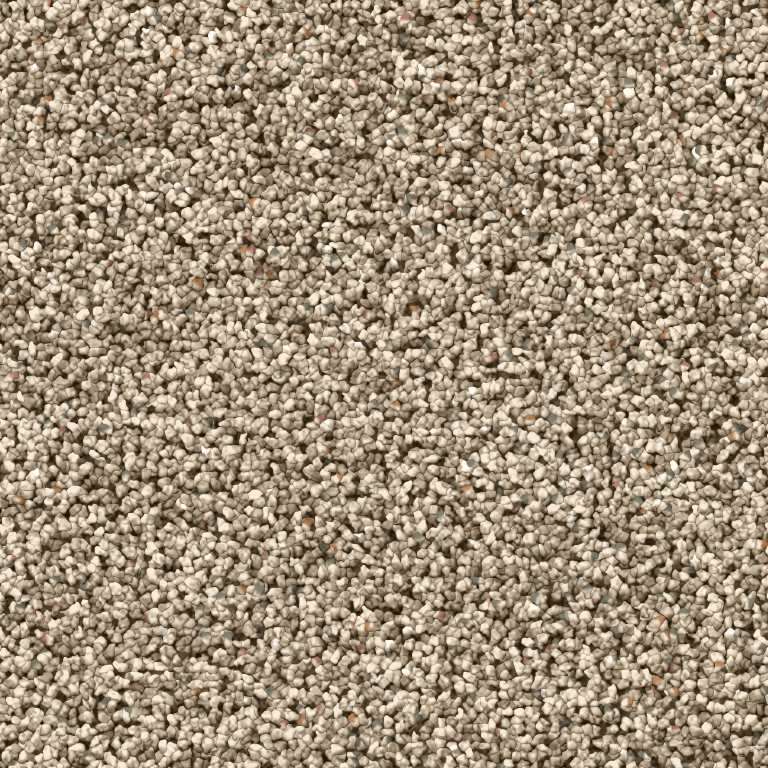
A Shadertoy shader for this texture:

```glsl
// Dense cut-pile carpet: small irregular beige tufts over dark gaps, with sparse coloured flecks.

const float TUFTS_ACROSS = 88.0;           // tuft cells along the canvas height
const float JITTER       = 0.9;
const vec2  TUFT_LENGTH  = vec2(0.64, 0.98); // half length range, in cells
const vec2  TUFT_WIDTH   = vec2(0.44, 0.66); // half width range, in cells
const vec2  LIGHT_DIR    = vec2(-0.45, 0.89);
const float LIGHT_GAIN   = 0.27;
const float LEVEL_GAIN   = 0.44;           // raised tufts are brighter
const float DOME_GAIN    = 0.50;           // tuft rims fall into shade
const float CREASE_GAIN  = 0.26;           // shade where two tufts meet
const float TUFT_BASE    = 0.13;
const float TUFT_VARIETY = 0.26;
const float FIBRE_GAIN   = 0.50;
const float MOTTLE_GAIN  = 0.05;
const float GAP_TONE     = 0.09;
const float WARP         = 0.46;
const int   SAMPLES      = 3;              // antialiasing grid per side

const vec3 SHADOW    = vec3(0.19, 0.145, 0.08);
const vec3 HIGHLIGHT = vec3(0.89, 0.84, 0.76);
const vec3 MID_WARMTH = vec3(0.0, -0.08, -0.18);
const vec3 RUST   = vec3(0.62, 0.36, 0.18);
const vec3 MAROON = vec3(0.54, 0.32, 0.28);
const vec3 SLATE  = vec3(0.32, 0.33, 0.28);
const vec3 WHITE  = vec3(0.97, 0.95, 0.92);

// Integer hash: three random values in 0..1 for a cell and a layer
vec3 hash3(vec2 cell, int layer) {
    uvec3 v = uvec3(ivec3(ivec2(cell), layer) + 4096);
    v = v * 1664525u + 1013904223u;
    v.x += v.y * v.z; v.y += v.z * v.x; v.z += v.x * v.y;
    v ^= v >> 16u;
    v.x += v.y * v.z; v.y += v.z * v.x; v.z += v.x * v.y;
    return vec3(v >> 8u) / 16777216.0;
}

// Smooth noise with three independent channels
vec3 noise3(vec2 p, int layer) {
    vec2 i = floor(p), f = fract(p);
    f = f * f * (3.0 - 2.0 * f);
    vec3 low  = mix(hash3(i, layer), hash3(i + vec2(1, 0), layer), f.x);
    vec3 high = mix(hash3(i + vec2(0, 1), layer), hash3(i + vec2(1, 1), layer), f.x);
    return mix(low, high, f.y);
}

// Yarn colour from shadow to highlight
vec3 yarnColor(float tone) {
    tone = clamp(tone, -0.14, 1.12);
    float mid = clamp(tone, 0.0, 1.0);
    return mix(SHADOW, HIGHLIGHT, tone) + MID_WARMTH * mid * (1.0 - mid);
}

// Tints one end of a few tufts
vec3 addFleck(vec3 color, float tone, float pick, vec2 q) {
    vec3 fleck = pick < 0.009 ? RUST : pick < 0.02 ? MAROON : pick < 0.07 ? SLATE : WHITE;
    float amount = pick < 0.10 ? 0.75 * smoothstep(-0.2, 0.4, q.x) : 0.0;
    return mix(color, fleck * (0.35 + 0.75 * clamp(tone, 0.0, 1.0)), amount);
}

vec3 carpet(vec2 uv) {
    vec2 p = uv * TUFTS_ACROSS;
    vec2 warped = p + WARP * (noise3(p * 1.9, 1).xy - 0.5);
    vec2 home = floor(warped);

    // Find the highest tuft over this point, and the runner-up
    float top = -1.0, second = -1.0, level = 0.0, dome = 0.0;
    vec2 local = vec2(0.0), offset = vec2(0.0), owner = home;
    for (int y = -1; y <= 1; y++)
    for (int x = -1; x <= 1; x++) {
        vec2 cell = home + vec2(x, y);
        vec3 place = hash3(cell, 2);
        vec3 form = hash3(cell, 3);
        vec2 d = warped - cell - mix(vec2(0.5), place.xy, JITTER);
        float angle = 3.14159 * form.x;
        vec2 axis = vec2(cos(angle), sin(angle));
        vec2 halfSize = vec2(mix(TUFT_LENGTH.x, TUFT_LENGTH.y, form.y),
                             mix(TUFT_WIDTH.x, TUFT_WIDTH.y, form.z));
        vec2 q = vec2(dot(d, axis), dot(d, vec2(-axis.y, axis.x))) / halfSize;
        float r2 = dot(q, q);
        if (r2 < 1.0) {
            float bulge = sqrt(1.0 - r2);
            float height = place.z + 0.6 * bulge;
            second = max(second, min(top, height));
            if (height > top) {
                top = height; level = place.z; dome = bulge;
                local = q; offset = d; owner = cell;
            }
        }
    }

    // Broad mottling and fine fibre grain
    float mottle = MOTTLE_GAIN * (noise3(uv * vec2(11.0, 17.0), 4).x - 0.5);
    float fibre = FIBRE_GAIN * (noise3(p * 2.7, 5).x - 0.5);
    if (top < 0.0) return yarnColor(GAP_TONE + mottle + 0.8 * fibre);

    // Shade the tuft
    vec3 look = hash3(owner, 6);
    float crease = 1.0 - smoothstep(0.0, 0.28, top - second);
    float tone = TUFT_BASE + LEVEL_GAIN * level + DOME_GAIN * dome
               - CREASE_GAIN * crease + LIGHT_GAIN * dot(offset, LIGHT_DIR) / 0.65
               + TUFT_VARIETY * (look.x - 0.5) + mottle + fibre;
    return addFleck(yarnColor(tone), tone, look.y, local);
}

void mainImage(out vec4 fragColor, in vec2 fragCoord) {
    vec3 sum = vec3(0.0);
    for (int y = 0; y < SAMPLES; y++)
    for (int x = 0; x < SAMPLES; x++) {
        vec2 shift = (vec2(x, y) + 0.5) / float(SAMPLES) - 0.5;
        sum += carpet((fragCoord + shift) / iResolution.y);
    }
    fragColor = vec4(clamp(sum / float(SAMPLES * SAMPLES), 0.0, 1.0), 1.0);
}
```
